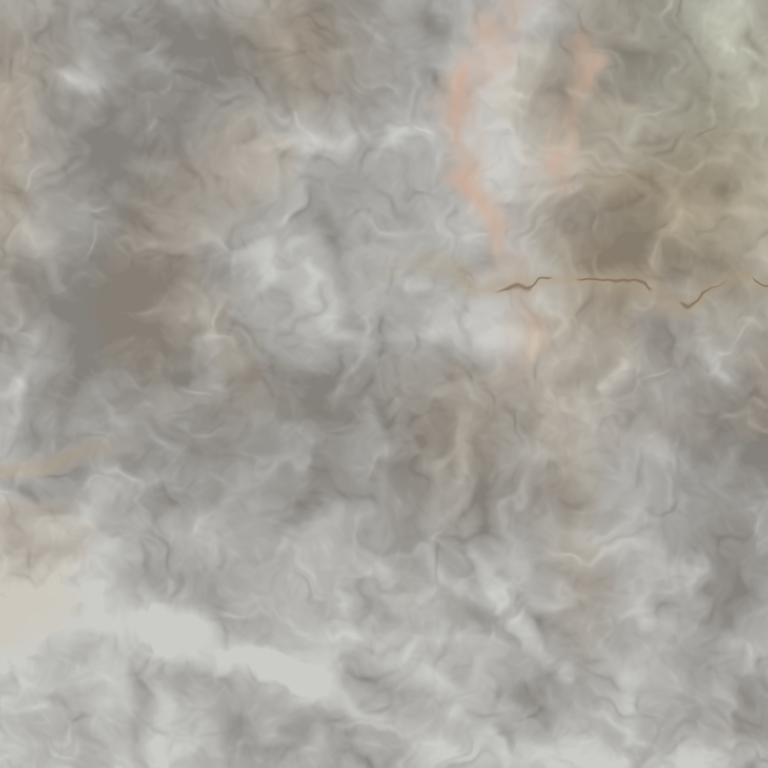
Give the GLSL for this texture, as a three.js fragment shader.

```glsl
varying vec2 vUv;

const vec3 DARK_STONE = vec3(0.515, 0.500, 0.480);
const vec3 PALE_STONE = vec3(0.790, 0.792, 0.780);
const vec3 WARM_TINT = vec3(1.020, 0.965, 0.890);
const vec3 OLIVE_TINT = vec3(0.985, 0.990, 0.930);
const vec3 PINK_VEIN = vec3(0.800, 0.675, 0.595);
const vec3 OCHRE = vec3(0.680, 0.620, 0.525);
const vec3 CRACK_BROWN = vec3(0.470, 0.390, 0.300);

float hash(vec2 p) {
  vec3 q = fract(p.xyx * 0.1031);
  q += dot(q, q.yzx + 33.33);
  return fract((q.x + q.y) * q.z);
}

float noise(vec2 p) {
  vec2 i = floor(p);
  vec2 f = fract(p);
  f = f * f * f * (f * (f * 6.0 - 15.0) + 10.0);
  vec2 e = vec2(1.0, 0.0);
  return mix(mix(hash(i), hash(i + e.xy), f.x),
             mix(hash(i + e.yx), hash(i + e.xx), f.x), f.y);
}

float fbm(vec2 p) {
  float sum = 0.0;
  float amp = 0.5;
  for (int i = 0; i < 5; i++) {
    sum += amp * noise(p);
    p = mat2(0.8, 0.6, -0.6, 0.8) * p * 2.03 + 17.3;
    amp *= 0.5;
  }
  return sum / 0.97;
}

// Soft elongated flecks whose directions agree locally, signed around zero
float flecks(vec2 p, float seed) {
  vec2 cell = floor(p);
  float sum = 0.0;
  for (int y = -1; y <= 1; y++) {
    for (int x = -1; x <= 1; x++) {
      vec2 id = cell + vec2(float(x), float(y));
      vec2 key = id + seed;
      vec2 center = id + 0.2 + 0.6 * vec2(hash(key), hash(key + 41.7));
      float angle = 6.28 * noise(key * 0.23) + 1.3 * hash(key + 83.1);
      vec2 dir = vec2(cos(angle), sin(angle));
      vec2 d = p - center;
      float along = dot(d, dir);
      float across = dot(d, vec2(-dir.y, dir.x));
      float tone = 2.0 * hash(key + 127.9) - 1.0;
      sum += tone * exp(-along * along / 0.34 - across * across / 0.028);
    }
  }
  return sum;
}

float blob(vec2 p, vec2 center, vec2 radius) {
  vec2 d = (p - center) / radius;
  return exp(-dot(d, d));
}

float band(float dist, float width) {
  float d = dist / width;
  return exp(-d * d);
}

void main() {
  vec2 uv = vUv;
  vec2 drift = vec2(fbm(uv * 7.0 + 3.0), fbm(uv * 7.0 + 61.0)) - 0.5;
  vec2 p = uv + 0.09 * drift;
  vec2 ragged = p + 0.03 * (vec2(noise(uv * 38.0), noise(uv * 38.0 + 9.0)) - 0.5);

  // Cloudy ground with feathery crystals
  float tone = 0.50 + 0.95 * (fbm(p * 5.0 + 11.0) - 0.5);
  tone += 0.60 * (fbm(ragged * 17.0 + 29.0) - 0.5);
  tone += 0.30 * flecks(p * 13.0, 5.0);
  tone += 0.24 * flecks(ragged * 27.0, 71.0);
  tone += 0.10 * flecks(uv * 55.0, 153.0);

  // Broad shadows
  tone -= 0.34 * blob(p, vec2(0.31, 0.45), vec2(0.12, 0.08));
  tone -= 0.28 * blob(p, vec2(0.15, 0.59), vec2(0.06, 0.10));
  tone -= 0.22 * blob(p, vec2(0.24, 0.24), vec2(0.10, 0.05));
  tone -= 0.22 * blob(p, vec2(0.22, 0.92), vec2(0.20, 0.11));
  tone -= 0.24 * blob(p, vec2(0.90, 0.72), vec2(0.14, 0.22));

  // Pale band and milky borders of the veins
  float paleLine = 0.19 - 0.20 * smoothstep(0.1, 0.75, p.x);
  tone += 0.36 * band(p.y - paleLine, 0.030);
  tone += 0.16 * blob(p, vec2(0.45, 0.06), vec2(0.40, 0.14));
  float mainX = 0.64 + 0.04 * cos((p.y - 0.6) * 13.0);
  float sideX = 0.745 + 0.015 * cos((p.y - 0.98) * 16.0);
  tone += 0.32 * band(ragged.x - mainX - 0.03, 0.065) * smoothstep(0.38, 0.60, p.y);
  vec3 color = mix(DARK_STONE, PALE_STONE, clamp(tone, 0.02, 1.02));

  // Warm and olive stains
  float warm = blob(p, vec2(0.89, 0.72), vec2(0.16, 0.14));
  warm += 0.8 * blob(p, vec2(0.02, 0.80), vec2(0.06, 0.17));
  warm += 0.8 * blob(p, vec2(0.39, 0.95), vec2(0.08, 0.08));
  warm += 0.6 * blob(p, vec2(0.60, 0.43), vec2(0.08, 0.09));
  warm += 0.5 * blob(p, vec2(0.77, 0.26), vec2(0.04, 0.09));
  warm += 0.5 * smoothstep(0.55, 0.72, fbm(p * 4.0 + 90.0));
  color *= mix(vec3(1.0), WARM_TINT, min(warm, 1.0));
  float olive = smoothstep(0.65, 0.95, p.x) * smoothstep(0.45, 0.95, p.y);
  color *= mix(vec3(1.0), OLIVE_TINT, olive);

  // Rosy vertical veins
  float patchy = smoothstep(0.25, 0.65, noise(uv * vec2(24.0, 11.0) + 7.0));
  float mainVein = band(ragged.x - mainX, 0.025) * smoothstep(0.36, 0.85, p.y);
  float sideVein = band(ragged.x - sideX, 0.020)
    * smoothstep(0.67, 0.78, p.y) * (1.0 - smoothstep(0.92, 0.98, p.y));
  float rose = max(mainVein, sideVein) * (0.40 + 0.45 * patchy);
  color = mix(color, PINK_VEIN, rose);

  // Ochre seams with a thin broken crack
  float seamY = 0.628 + 0.012 * cos((uv.x - 0.83) * 20.0) + 0.10 * drift.y;
  float seamMask = smoothstep(0.42, 0.65, uv.x);
  float leftSeam = band(p.y - 0.40, 0.014) * (1.0 - smoothstep(0.08, 0.20, uv.x));
  float seam = max(band(uv.y - seamY, 0.014) * seamMask, leftSeam);
  color = mix(color, OCHRE, 0.50 * seam);
  float crackY = seamY + 0.012 * (noise(uv * vec2(48.0, 6.0)) - 0.5);
  float broken = smoothstep(0.42, 0.68, noise(uv * vec2(30.0, 8.0) + 19.0));
  float crack = band(uv.y - crackY, 0.0022) * broken * smoothstep(0.58, 0.66, uv.x);
  color = mix(color, CRACK_BROWN, 0.65 * crack);

  gl_FragColor = vec4(color, 1.0);
}
```
